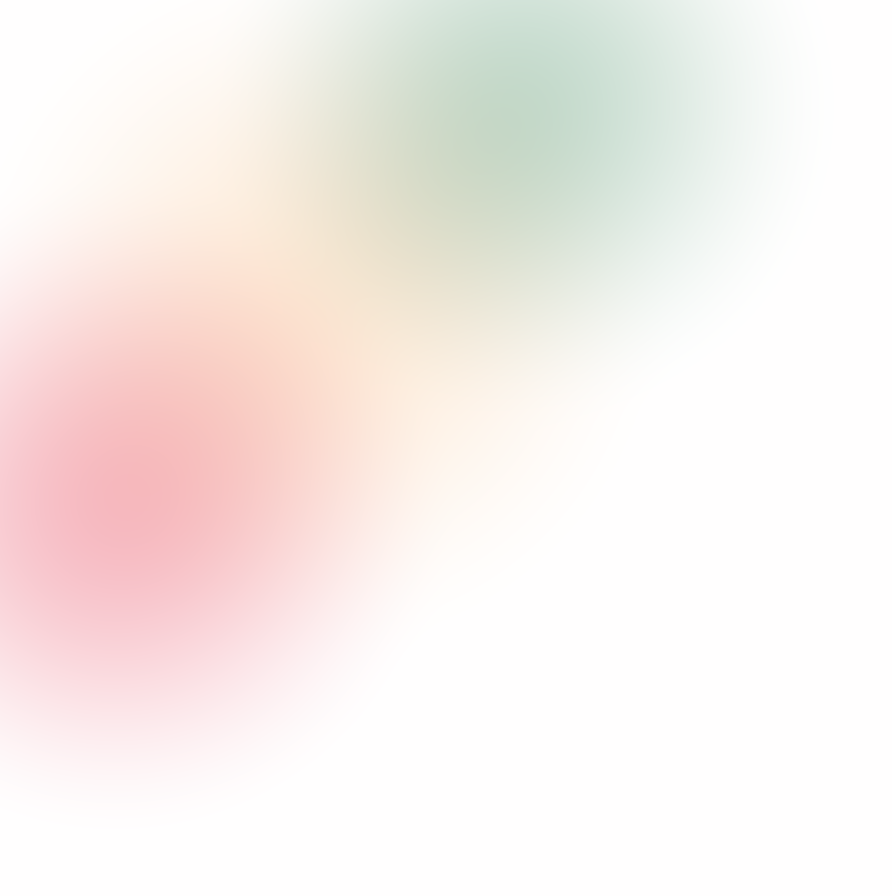
This background is drawn by a Shadertoy shader. Its source:

```glsl
#define PAPER vec3(1.0, 0.998, 0.998)
#define PINK_CENTRE vec2(0.130, 0.432)
#define PINK_RADIUS 0.385
#define PINK_TINT vec3(0.966, 0.732, 0.765)
#define PEACH_CENTRE vec2(0.352, 0.660)
#define PEACH_RADIUS 0.420
#define PEACH_TINT vec3(0.992, 0.918, 0.840)
#define GREEN_CENTRE vec2(0.588, 0.882)
#define GREEN_RADIUS 0.365
#define GREEN_TINT vec3(0.768, 0.858, 0.804)

// Soft round coverage: 1 at the centre, 0 at the radius
float glow(vec2 uv, vec2 centre, float radius) {
    vec2 offset = uv - centre;
    offset.x *= iResolution.x / iResolution.y;
    return 1.0 - smoothstep(0.0, radius, length(offset));
}

// Translucent wash of colour over the paper
vec3 wash(vec3 tint, float coverage) {
    return mix(vec3(1.0), tint, coverage);
}

void mainImage(out vec4 fragColor, in vec2 fragCoord) {
    vec2 uv = fragCoord / iResolution.xy;

    // Three overlapping washes along the rising diagonal
    vec3 colour = PAPER;
    colour *= wash(PEACH_TINT, glow(uv, PEACH_CENTRE, PEACH_RADIUS));
    colour *= wash(PINK_TINT, glow(uv, PINK_CENTRE, PINK_RADIUS));
    colour *= wash(GREEN_TINT, glow(uv, GREEN_CENTRE, GREEN_RADIUS));

    fragColor = vec4(colour, 1.0);
}
```
